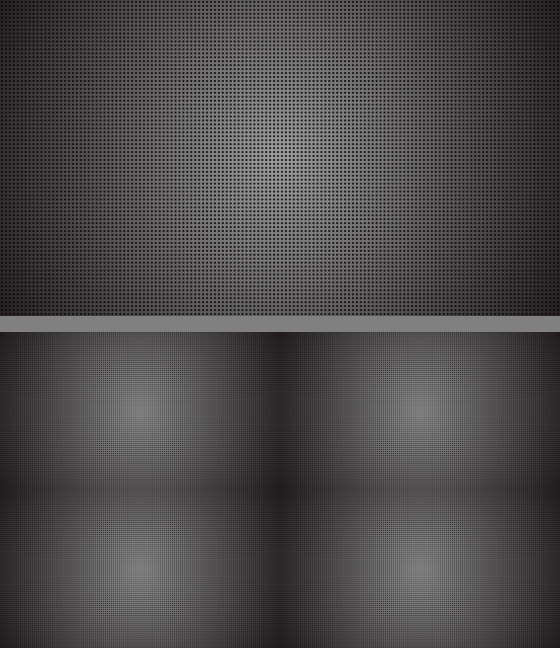
Top, the tile; bottom, the same tile 2 across and 2 down.
Reproduce this pattern procedurally as a WebGL 1 fragment shader.

```glsl
precision highp float;
// Perforated metal plate: a square grid of small dark round holes,
// lit by a soft glow in the middle that falls off to warm dark sides.
// Whole hole counts and a mirrored glow let the edges join without a seam.

uniform vec2 u_resolution;

#define HOLES vec2(142.0, 80.0)           // repeats across and down
#define HOLE_RADIUS 0.29                  // in cells
#define HOLE_EDGE 0.05                    // softness of the rim, in cells
#define LIP_LIGHT 0.08                    // highlight under each hole
#define GLOW_SHAPE vec2(1.0, 0.55)        // falloff across and up
#define GLOW_CURVE 1.0
#define PLATE_LIT vec3(0.615, 0.615, 0.620)
#define PLATE_DARK vec3(0.150, 0.126, 0.134)
#define HOLE_SHADE 0.20                   // share of plate light in a hole
#define HOLE_BASE vec3(0.025, 0.020, 0.023)

const int SAMPLES = 4;                    // per pixel and axis

// Plate colour; the glow is mirrored about the middle, so it wraps.
vec3 plateColor(vec2 uv) {
  vec2 offset = abs(fract(uv) * 2.0 - 1.0) * GLOW_SHAPE;
  float falloff = pow(length(offset) / length(GLOW_SHAPE), GLOW_CURVE);
  return mix(PLATE_LIT, PLATE_DARK, falloff);
}

// Coverage of a disc around a point, in cell units.
float disc(vec2 p, float radius) {
  return 1.0 - smoothstep(-HOLE_EDGE, HOLE_EDGE, length(p) - radius);
}

vec3 perforatedPlate(vec2 uv) {
  vec3 plate = plateColor(uv);
  vec2 cell = fract(uv * HOLES) - 0.5;
  float hole = disc(cell, HOLE_RADIUS);
  float lip = disc(cell + vec2(0.0, 0.09), HOLE_RADIUS);
  vec3 surface = plate * (1.0 + LIP_LIGHT * lip);
  return mix(surface, plate * HOLE_SHADE + HOLE_BASE, hole);
}

void main() {
  // Average a grid of samples within the pixel to smooth the fine holes.
  vec2 corner = gl_FragCoord.xy - 0.5;
  vec3 total = vec3(0.0);
  for (int y = 0; y < SAMPLES; y++) {
    for (int x = 0; x < SAMPLES; x++) {
      vec2 offset = (vec2(float(x), float(y)) + 0.5) / float(SAMPLES);
      total += perforatedPlate((corner + offset) / u_resolution);
    }
  }
  gl_FragColor = vec4(total / float(SAMPLES * SAMPLES), 1.0);
}
```
